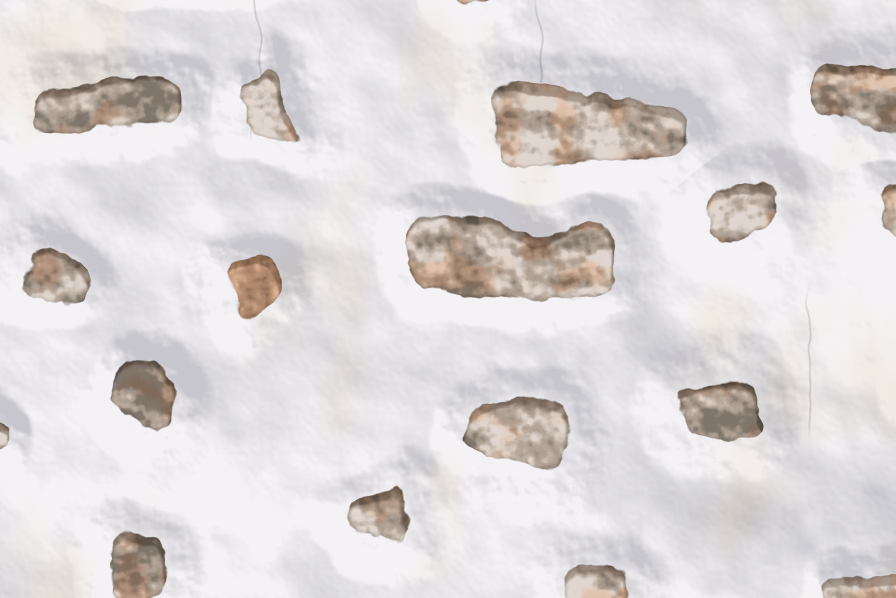
A Shadertoy shader for this texture:

```glsl
// Sunlit whitewashed plaster wall with rough stones showing through hollows

const vec2 TO_SUN = vec2(0.6, 0.8);
const vec2 CELL = vec2(0.42, 0.26);

float hash(vec2 p) {
    vec3 q = fract(p.xyx * vec3(0.1031, 0.1030, 0.0973));
    q += dot(q, q.yzx + 33.33);
    return fract((q.x + q.y) * q.z);
}

float noise(vec2 p) {
    vec2 i = floor(p), f = fract(p);
    f = f * f * f * (f * (f * 6.0 - 15.0) + 10.0);
    return mix(mix(hash(i), hash(i + vec2(1, 0)), f.x),
               mix(hash(i + vec2(0, 1)), hash(i + vec2(1, 1)), f.x), f.y);
}

float fbm(vec2 p) {
    float sum = 0.0, amp = 0.6;
    for (int i = 0; i < 4; i++) {
        sum += amp * noise(p);
        p = mat2(1.6, 1.2, -1.2, 1.6) * p + 7.3;
        amp *= 0.42;
    }
    return sum;
}

// Distance to the nearest stone (x) and its cell (yz)
vec3 nearestStone(vec2 p) {
    vec2 bent = p + 0.035 * (vec2(noise(p * 10.0), noise(p * 10.0 + 40.0)) - 0.5);
    vec3 best = vec3(1.0, 0.0, 0.0);
    for (int j = -1; j <= 1; j++) {
        float row = floor(p.y / CELL.y) + float(j);
        float shift = hash(vec2(row, 71.0));
        for (int i = -1; i <= 1; i++) {
            vec2 id = vec2(floor(p.x / CELL.x - shift) + float(i), row);
            if (hash(id + 19.0) < 0.08) continue;
            float size = hash(id + 3.0);
            vec2 halfSize = vec2(mix(0.045, 0.175, size * size),
                                 mix(0.036, 0.058, hash(id + 11.0)));
            vec2 jitter = vec2(hash(id + 27.0), hash(id + 35.0)) * 2.0 - 1.0;
            vec2 centre = (id + 0.5 + vec2(shift, 0.0)) * CELL
                        + jitter * (CELL * 0.5 - halfSize - 0.015);
            float a = (hash(id + 43.0) - 0.5) * mix(0.9, 0.08, size);
            vec2 q = mat2(cos(a), -sin(a), sin(a), cos(a)) * (bent - centre);
            q.y *= 1.0 + 0.5 * (hash(id + 51.0) - 0.5) * clamp(q.x / halfSize.x, -1.0, 1.0);
            float corner = 0.65 * min(halfSize.x, halfSize.y);
            vec2 e = abs(q) - halfSize + corner;
            float d = length(max(e, 0.0)) + min(max(e.x, e.y), 0.0) - corner;
            if (d < best.x) best = vec3(d, id);
        }
    }
    best.x += 0.016 * (fbm(p * 38.0) - 0.5);
    return best;
}

// Broad swells of the plaster, sinking towards each stone
float plasterHeight(vec2 p) {
    float reach = mix(0.04, 0.10, noise(p * 4.0 + 9.0));
    float hollow = 1.0 - smoothstep(-0.01, reach, nearestStone(p).x);
    return 0.06 * fbm(p * 3.0) - 0.016 * hollow;
}

float grain(vec2 p) {
    return 0.6 * noise(p * 120.0) + 0.4 * noise(p * 62.0 + 5.0);
}

vec3 plasterColor(vec2 p) {
    vec2 stepToSun = TO_SUN * 0.004;
    float slope = (plasterHeight(p + stepToSun) - plasterHeight(p - stepToSun)) / 0.008;
    float bumps = grain(p - stepToSun * 0.6) - grain(p + stepToSun * 0.6);
    float strokes = noise(mat2(0.8, 0.6, -0.6, 0.8) * p * vec2(45.0, 9.0)) - 0.5;
    float light = 0.76 - 2.3 * slope + 0.24 * bumps + 0.09 * strokes;
    vec3 color = mix(vec3(0.78, 0.775, 0.80), vec3(0.957, 0.95, 0.958), clamp(light, 0.0, 1.0));

    // Faint ochre stains and hairline cracks
    float stain = smoothstep(0.58, 0.85, fbm(p * vec2(6.0, 4.0) + 60.0));
    color *= mix(vec3(1.0), vec3(0.99, 0.965, 0.92), stain);
    float wander = p.x + 0.05 * fbm(vec2(p.y * 7.0, 2.0));
    float crack = 1.0 - smoothstep(0.0, 0.003, abs(mod(wander, 0.47) - 0.2));
    return color * (1.0 - 0.13 * crack * smoothstep(0.55, 0.75, noise(p * 4.0 + 80.0)));
}

vec3 stoneColor(vec2 p, vec2 id) {
    float tone = 0.5 + 1.5 * (fbm(p * vec2(17.0, 30.0) + id * 5.0) - 0.5)
               + 0.5 * (hash(id + 63.0) - 0.45);
    float pits = fbm(p * 65.0 + TO_SUN * 0.3) - fbm(p * 65.0 - TO_SUN * 0.3);
    tone += 0.35 * (noise(p * 95.0) - 0.5) - 0.6 * pits;
    vec3 color = mix(vec3(0.50, 0.46, 0.42), vec3(0.69, 0.63, 0.58), smoothstep(0.0, 0.5, tone));
    color = mix(color, vec3(0.88, 0.84, 0.81), smoothstep(0.45, 1.0, tone));
    float rust = 0.55 * smoothstep(0.5, 0.75, fbm(p * 22.0 + 33.0));
    rust = max(rust, 0.9 * step(0.88, hash(id + 77.0)));
    return mix(color, color * vec3(1.0, 0.83, 0.70), rust);
}

void mainImage(out vec4 fragColor, in vec2 fragCoord) {
    vec2 p = fragCoord / iResolution.y + vec2(2.1, 1.37);
    float soft = max(0.0018, 0.7 / iResolution.y);
    vec3 stone = nearestStone(p);
    vec3 color = plasterColor(p);

    if (stone.x < soft) {
        // The plaster lip shades the upper edge of the stone
        vec2 lip = vec2(0.25, 1.0) * mix(0.004, 0.022, noise(p * 18.0 + 15.0));
        float shadow = smoothstep(-0.004, 0.004, nearestStone(p + lip).x);
        vec3 rock = stoneColor(p, stone.yz) * mix(vec3(1.0), vec3(0.74, 0.71, 0.68), shadow);
        rock *= 1.0 - 0.12 * smoothstep(-0.008, 0.0, stone.x);
        color = mix(color, rock, 1.0 - smoothstep(-soft, soft, stone.x));
    }
    fragColor = vec4(color, 1.0);
}
```
